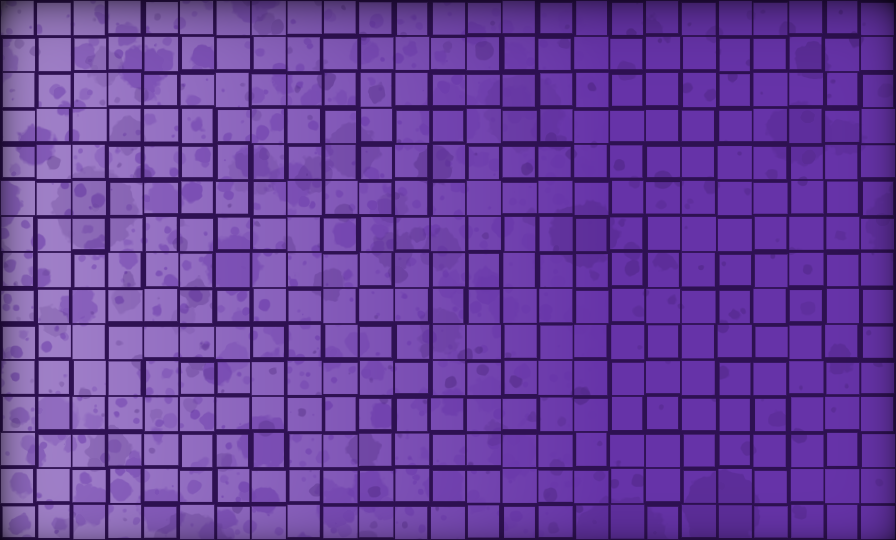
Write a Shadertoy shader that draws this pattern.

```glsl
// Violet square tiles with uneven dark joints, paint spatter and shaded borders.

const vec2 TILES = vec2(25.0, 15.0);
const vec3 VIOLET = vec3(0.40, 0.20, 0.66);
const vec3 LILAC = vec3(0.65, 0.53, 0.80);
const vec3 JOINT = vec3(0.18, 0.065, 0.32);
const vec3 STAIN = vec3(0.25, 0.11, 0.43);

float hash(vec2 p) {
    return fract(sin(dot(p, vec2(127.1, 311.7))) * 43758.5453);
}

float noise(vec2 p) {
    vec2 cell = floor(p);
    vec2 f = fract(p);
    f = f * f * (3.0 - 2.0 * f);
    float low = mix(hash(cell), hash(cell + vec2(1.0, 0.0)), f.x);
    float high = mix(hash(cell + vec2(0.0, 1.0)), hash(cell + 1.0), f.x);
    return mix(low, high, f.y);
}

// Width of the joint on one side of a tile: mostly thin, sometimes thick
float jointInset(vec2 tile, float side) {
    float h = hash(tile + side * 17.3);
    return mix(0.023, 0.078, smoothstep(0.35, 0.75, h));
}

// Coverage of the tile face, 0 inside the joints
float tileFace(vec2 p, float blur) {
    vec2 tile = floor(p);
    vec2 f = fract(p);
    vec2 low = f - vec2(jointInset(tile, 1.0), jointInset(tile, 2.0));
    vec2 high = 1.0 - f - vec2(jointInset(tile, 3.0), jointInset(tile, 4.0));
    vec2 inner = min(low, high);
    return smoothstep(-blur, blur, min(inner.x, inner.y));
}

// Translucent ragged drops, spaced by size; overlaps build up
float spatter(vec2 p, float size, float density, float seed, float blur) {
    vec2 q = p / size;
    vec2 home = floor(q);
    float ragged = (noise(p * 4.5 + seed) - 0.5) * 0.16
                 + (noise(p * 11.0 + seed) - 0.5) * 0.06;
    float clear = 1.0;
    for (int y = -1; y <= 1; y++) {
        for (int x = -1; x <= 1; x++) {
            vec2 id = home + vec2(x, y);
            vec2 key = id + seed;
            vec2 center = id + vec2(hash(key + 3.1), hash(key + 7.7));
            float h = hash(key + 13.9);
            float radius = mix(0.08, 0.46, h * h);
            float d = (length(q - center) - radius) * size + ragged * min(size, 1.5);
            float present = step(hash(key + 21.3), density);
            float opacity = mix(0.35, 0.8, hash(key + 29.5));
            clear *= 1.0 - present * opacity * smoothstep(blur, -blur, d);
        }
    }
    return 1.0 - clear;
}

// Darkening that fades away from a border
float borderShade(float distanceIn, float reach) {
    return exp(-distanceIn / reach);
}

void mainImage(out vec4 fragColor, in vec2 fragCoord) {
    vec2 uv = fragCoord / iResolution.xy;
    vec2 p = uv * TILES;
    float blur = 0.6 * TILES.x / iResolution.x;

    // Pale wash fading from left to right
    float pale = clamp(1.0 - uv.x / 0.68, 0.0, 1.0);
    vec3 color = mix(VIOLET, LILAC, pale);

    // Violet spatter over the pale side
    float wash = spatter(p, 1.9, 0.65, 11.0, 0.06);
    wash = max(wash, spatter(p, 0.9, 0.6, 37.0, 0.04));
    wash = max(wash, spatter(p, 0.45, 0.4, 53.0, 0.03));
    color = mix(color, VIOLET, wash * 0.65);

    // Darker stains everywhere
    float stain = spatter(p, 3.2, 0.4, 71.0, 0.05) * 0.4;
    stain = max(stain, spatter(p, 1.4, 0.28, 97.0, 0.04) * 0.55);
    stain = max(stain, spatter(p, 0.6, 0.2, 113.0, 0.03) * 0.6);
    color = mix(color, STAIN, stain * mix(0.85, 0.6, pale));

    // Joints between tiles
    color = mix(JOINT, color, tileFace(p, blur));

    // Shaded borders
    float shade = 0.42 * borderShade(uv.x, 0.016);
    shade += 0.35 * borderShade(1.0 - uv.x, 0.015);
    shade += 0.45 * borderShade(1.0 - uv.y, 0.035);
    shade += 0.25 * borderShade(uv.y, 0.022);
    color *= 1.0 - min(shade, 0.7);

    fragColor = vec4(color, 1.0);
}
```
